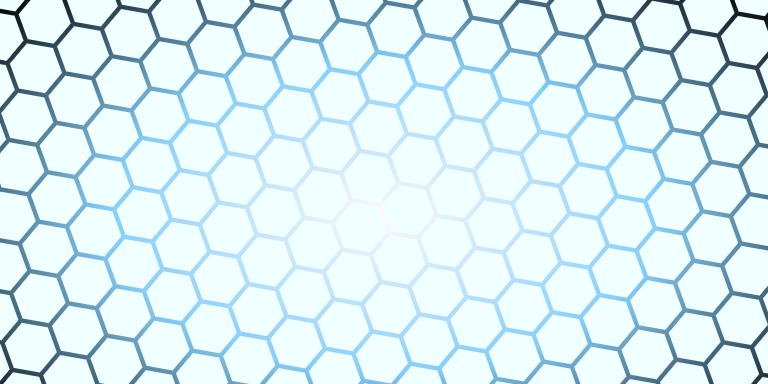
Give the GLSL for this background, as a Shadertoy shader.

```glsl
const vec3 AZURE = vec3(0.94, 1.0, 1.0);
const vec3 SNOW = vec3(1.0, 0.98, 0.98);
const vec3 SKY_BLUE = vec3(0.53, 0.81, 0.98);
const vec3 BLACK = vec3(0.0);
const float SQRT3 = sqrt(3.0);

// Coordinates of p in a frame turned by angle
vec2 rotate(vec2 p, float angle) {
    float c = cos(angle), s = sin(angle);
    return vec2(c * p.x - s * p.y, s * p.x + c * p.y);
}

// Offset from the centre of the nearest flat-topped hexagon
vec2 hexCell(vec2 p, float spacing) {
    vec2 tile = spacing * vec2(SQRT3, 1.0);
    vec2 even = mod(p + 0.5 * tile, tile) - 0.5 * tile;
    vec2 odd = mod(p, tile) - 0.5 * tile;
    return dot(even, even) < dot(odd, odd) ? even : odd;
}

// Distance from a point inside a cell to the cell border
float hexBorder(vec2 cell, float spacing) {
    vec2 q = abs(cell);
    return 0.5 * spacing - max(q.y, 0.5 * (SQRT3 * q.x + q.y));
}

// Elliptical ramp: 0 at the centre, 1 at the farthest corner
float ellipseRamp(vec2 uv, vec2 centre) {
    vec2 radii = max(centre, 1.0 - centre);
    return length((uv - centre) / radii) / sqrt(2.0);
}

vec3 threeStops(vec3 inner, vec3 middle, vec3 outer, float t) {
    vec3 nearColor = mix(inner, middle, clamp(2.0 * t, 0.0, 1.0));
    return mix(nearColor, outer, clamp(2.0 * t - 1.0, 0.0, 1.0));
}

void mainImage(out vec4 fragColor, in vec2 fragCoord) {
    vec2 uv = fragCoord / iResolution.xy;
    vec2 p = (fragCoord - 0.5 * iResolution.xy) / iResolution.y;
    float pixel = 1.0 / iResolution.y;

    // Tilted honeycomb outline
    float spacing = 0.1307;
    float halfWidth = 0.0057;
    vec2 gridOrigin = vec2(0.0628, -0.0477);
    vec2 cell = hexCell(rotate(p - gridOrigin, radians(10.0)), spacing);
    float border = hexBorder(cell, spacing);
    float line = clamp((halfWidth - border) / pixel + 0.5, 0.0, 1.0);

    // Line colour fades from a pale heart to dark corners
    float ramp = ellipseRamp(uv, vec2(0.5, 0.435));
    vec3 lineColor = threeStops(SNOW, SKY_BLUE, BLACK, ramp);

    fragColor = vec4(mix(AZURE, lineColor, line), 1.0);
}
```
